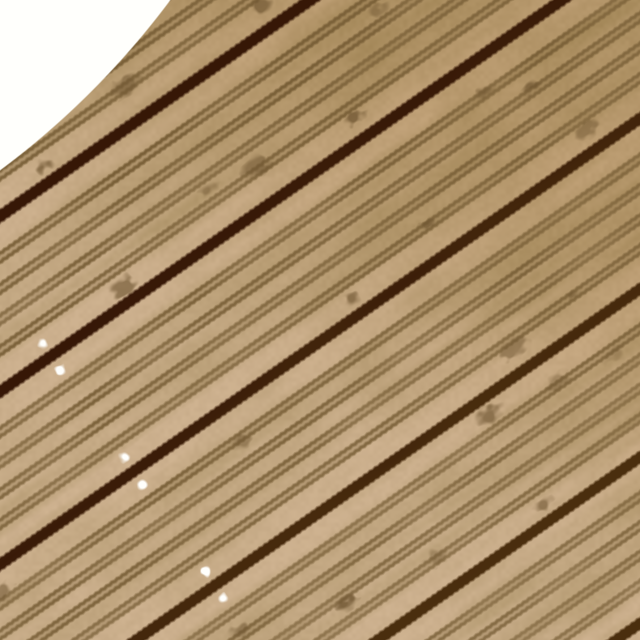
Reproduce this texture procedurally as a WebGL 1 fragment shader.

```glsl
precision highp float;
uniform vec2 u_resolution;

#define SLOPE 0.697
#define BOARD_PITCH 0.272
#define FIRST_GAP 0.388
#define PERSPECTIVE 0.007
#define GAP_HALF 0.040
#define PAIR_PITCH 0.177
#define LINE_OFFSET 0.025
#define LINE_HALF 0.013
#define TOOTH_COUNT 100.0
#define TOOTH_DEPTH 0.012
#define KNOT_CHANCE 0.42
#define GLINT_SIZE 0.0085

const vec3 WOOD = vec3(0.70, 0.60, 0.435);
const vec3 PALE_WOOD = vec3(0.80, 0.69, 0.555);
const vec3 GROOVE = vec3(0.46, 0.36, 0.205);
const vec3 GAP_BROWN = vec3(0.29, 0.18, 0.055);
const vec3 GAP_DARK = vec3(0.21, 0.09, 0.025);
const vec3 KNOT = vec3(0.43, 0.33, 0.19);
const vec3 WHITE = vec3(1.0, 1.0, 0.99);

float hash(vec2 p) {
  vec3 q = fract(p.xyx * 0.1031);
  q += dot(q, q.yzx + 33.33);
  return fract((q.x + q.y) * q.z);
}

float noise(vec2 p) {
  vec2 i = floor(p), f = fract(p);
  f = f * f * (3.0 - 2.0 * f);
  return mix(mix(hash(i), hash(i + vec2(1.0, 0.0)), f.x),
             mix(hash(i + vec2(0.0, 1.0)), hash(i + 1.0), f.x), f.y);
}

// Coverage of a band around zero distance
float band(float d, float halfWidth, float soft) {
  return 1.0 - smoothstep(halfWidth - soft, halfWidth + soft, d);
}

// Irregular smudges, at most one per cell of the stretched grid
float knots(vec2 q) {
  float cover = 0.0;
  vec2 cell = floor(q);
  for (int j = -1; j <= 1; j++) {
    for (int i = -1; i <= 1; i++) {
      vec2 id = cell + vec2(float(i), float(j));
      vec2 center = id + 0.2 + 0.6 * vec2(hash(id + 3.7), hash(id + 19.1));
      float radius = mix(0.05, 0.12, hash(id + 41.3));
      vec2 d = (q - center) * vec2(0.8, 1.0);
      float r = length(d) + 0.09 * (noise(q * 14.0) - 0.5);
      float present = step(hash(id + 7.9), KNOT_CHANCE);
      float strength = mix(0.3, 0.85, hash(id + 57.7));
      cover = max(cover, present * strength * band(r, radius, 0.045));
    }
  }
  return cover;
}

void main() {
  vec2 p = gl_FragCoord.xy / u_resolution;
  float pixel = 1.0 / min(u_resolution.x, u_resolution.y);
  float soft = max(0.011, pixel / BOARD_PITCH);

  // Board coordinates: along the grain and across the boards
  float along = dot(p, normalize(vec2(1.0, SLOPE)));
  float across = (p.y - SLOPE * p.x - FIRST_GAP) / BOARD_PITCH;
  across -= PERSPECTIVE * across * across;
  float tooth = abs(fract(along * TOOTH_COUNT) - 0.5) - 0.25;
  float jagged = across + TOOTH_DEPTH * tooth;
  float board = floor(jagged);
  float f = jagged - board;

  // Wood tone: pale smooth borders, streaks and uneven light
  float border = smoothstep(0.24, 0.38, abs(f - 0.5));
  float streak = noise(vec2(along * 6.0, across * 16.0));
  float blotch = noise(vec2(along * 14.0, across * 4.0) + 31.0);
  float corner = smoothstep(0.55, 1.35, p.x * 0.6 + p.y);
  float tone = 0.32 + 0.4 * border + 0.45 * (streak - 0.5) + 0.35 * (blotch - 0.5);
  tone += 0.25 * (1.0 - corner) + 0.12 * (hash(vec2(board, 5.0)) - 0.5);
  vec3 color = mix(WOOD, PALE_WOOD, clamp(tone, 0.0, 1.0));
  color *= mix(vec3(1.0), vec3(0.93, 0.90, 0.82), corner);
  color += 0.025 * (noise(p * 150.0) - 0.5);

  // Four pairs of grooves on each board
  float x = (f - 0.5) / PAIR_PITCH;
  float pairCenter = clamp(floor(x), -2.0, 1.0) + 0.5;
  float d = abs(x - pairCenter) * PAIR_PITCH;
  float worn = mix(0.65, 0.95, noise(vec2(along * 9.0, across * 5.0) + 11.0));
  worn *= mix(0.8, 1.0, smoothstep(-0.8, 0.5, p.y - p.x));
  color = mix(color, GROOVE, 0.22 * band(d, LINE_OFFSET, 0.015));
  color = mix(color, GROOVE, worn * band(abs(d - LINE_OFFSET), LINE_HALF, soft));

  // Knots and stains
  color = mix(color, KNOT, knots(vec2(along * 7.0, across * 2.0)));

  // Dark gaps between boards
  float gap = band(min(f, 1.0 - f), GAP_HALF, soft * 1.2);
  float shade = smoothstep(-0.7, 0.5, p.y - p.x + 0.3 * (streak - 0.5));
  color = mix(color, mix(GAP_BROWN, GAP_DARK, shade), gap);

  // Shiny screw heads on both sides of successive gaps
  for (int i = 0; i < 3; i++) {
    vec2 screw = vec2(0.081, 0.443) + float(i) * vec2(0.127, -0.1785);
    for (int k = 0; k < 2; k++) {
      vec2 head = screw + (float(k) * 2.0 - 1.0) * vec2(0.0135, -0.0215);
      float r = length(p - head) + 0.006 * (noise(p * 120.0) - 0.5);
      color = mix(color, PALE_WOOD, 0.6 * band(r, GLINT_SIZE * 1.3, 0.004));
      color = mix(color, WHITE, band(r, GLINT_SIZE * 0.8, 0.003));
    }
  }

  // White round area cutting the upper left corner
  float rim = length(p - vec2(-0.775, 1.775)) - 1.298;
  color = mix(color, WHITE, band(rim, 0.0, max(0.0015, pixel)));

  gl_FragColor = vec4(color, 1.0);
}
```
